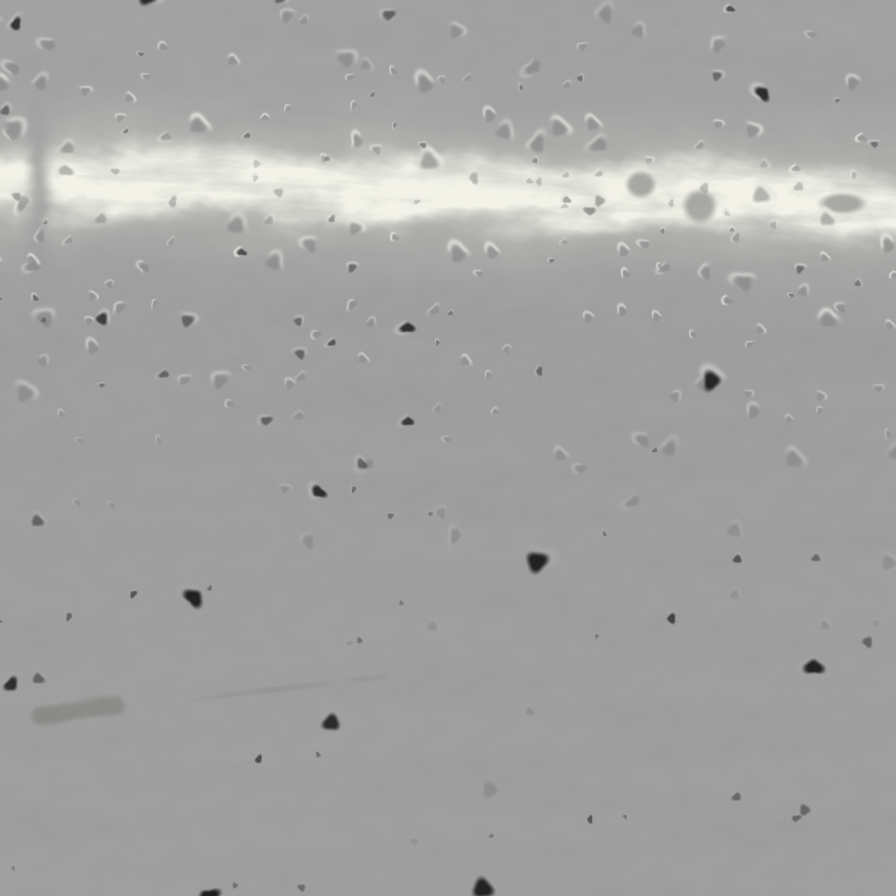
A Shadertoy shader for this texture:

```glsl
// Grey polished surface with a bright cloudy streak, rimmed pits and a faint smear.

vec2 hash2(vec2 p) {
    vec3 q = fract(p.xyx * vec3(0.1031, 0.1030, 0.0973));
    q += dot(q, q.yzx + 33.33);
    return fract((q.xx + q.yz) * q.zy);
}

// Layered sines, roughly -1 to 1
float waves(vec2 p) {
    float sum = 0.0, amp = 0.5;
    for (int i = 0; i < 5; i++) {
        sum += amp * sin(p.x + 1.7 * sin(p.y + float(i)));
        p = mat2(0.94, 0.34, -0.34, 0.94) * p * 1.8 + 2.3;
        amp *= 0.62;
    }
    return sum;
}

// Distance to the nearest scattered point, in cell units
float cellular(vec2 p) {
    float nearest = 2.0;
    for (int j = -1; j <= 1; j++)
    for (int i = -1; i <= 1; i++) {
        vec2 id = floor(p) + vec2(i, j);
        nearest = min(nearest, length(id + hash2(id) - p));
    }
    return nearest;
}

float streakHeight(float x) {
    return 0.796 - 0.029 * x * x + 0.004 * sin(9.0 * x);
}

// Scattered pits: x is the dark core, y the bright crescent on its rim
vec2 pits(vec2 p, float cells, float sparse, float dense, float size, float seed) {
    vec2 result = vec2(0.0);
    for (int j = -1; j <= 1; j++)
    for (int i = -1; i <= 1; i++) {
        vec2 id = floor(p * cells) + vec2(i, j);
        vec2 place = hash2(id + seed), kind = hash2(id + seed + 71.3);
        vec2 centre = (id + place) / cells;
        float away = (centre.y - streakHeight(centre.x)) / (centre.y > 0.79 ? 0.24 : 0.3);
        float crowd = exp(-away * away);
        if (kind.x > mix(sparse, dense, crowd)) continue;

        vec2 d = p - centre;
        float turn = 6.28 * place.x, angle = atan(d.y, d.x);
        vec2 axis = vec2(cos(turn), sin(turn));
        vec2 local = vec2(dot(d, axis), dot(d, vec2(-axis.y, axis.x)) * (1.0 + 0.7 * place.y));
        float r = length(local) / (size * (0.5 + 0.8 * kind.y * kind.y));
        r *= 1.0 + 0.14 * sin(3.0 * angle + turn);

        float core = 1.0 - smoothstep(0.55, 1.3, r);
        float rim = exp(-pow((r - 1.45) / 0.38, 2.0));
        rim *= smoothstep(-0.2, 0.8, cos(angle - 1.9 - 2.6 * (place.y - 0.5)));
        result = max(result, vec2(core * (0.55 + 0.45 * kind.y), rim * crowd * (0.4 + 0.6 * place.x)));
    }
    return result;
}

// Soft disc for the larger grey marks
float blot(vec2 p, vec2 centre, vec2 radius) {
    return 1.0 - smoothstep(0.6, 1.25, length((p - centre) / radius));
}

// Tapered stroke with soft edges
float stroke(vec2 p, vec2 a, vec2 b, float width) {
    float t = clamp(dot(p - a, b - a) / dot(b - a, b - a), 0.0, 1.0);
    return 1.0 - smoothstep(0.4 * width, 1.2 * width, length(p - mix(a, b, t)));
}

void mainImage(out vec4 fragColor, in vec2 fragCoord) {
    vec2 uv = fragCoord / iResolution.xy;

    // Flat ground with fine horizontal grain
    vec3 colour = vec3(0.617, 0.622, 0.618) + 0.012 * smoothstep(0.6, 1.0, uv.y);
    colour += 0.005 * waves(uv * vec2(7.0, 60.0)) + 0.004 * waves(uv * 90.0);

    // Faint smear and its thin trail
    float smear = stroke(uv, vec2(0.045, 0.201), vec2(0.128, 0.213), 0.012 + 0.002 * waves(uv * 60.0));
    float trail = stroke(uv, vec2(0.13, 0.211), vec2(0.5, 0.252), 0.004);
    trail *= smoothstep(-0.2, 0.7, waves(uv * vec2(24.0, 40.0)));
    colour = mix(colour, vec3(0.53, 0.53, 0.515), 0.85 * smear + 0.3 * trail);

    // Cloudy streak: wide haze, torn bright body, gap near the left side
    float warp = 0.011 * waves(uv * vec2(22.0, 38.0));
    float offset = uv.y - streakHeight(uv.x) + warp;
    float gap = 1.0 - 0.8 * exp(-pow((uv.x - 0.043 + 0.4 * warp) / 0.013, 2.0));
    float haze = exp(-pow(offset / 0.064, 2.0)) * gap;
    float body = (1.0 - smoothstep(0.012, 0.052, abs(offset))) * gap;
    float wisps = waves(uv * vec2(18.0, 95.0) + 5.0 * warp);
    float clots = cellular(uv * vec2(26.0, 40.0) + 40.0 * warp);
    float glow = clamp(0.36 * haze + body * (0.56 + 0.2 * wisps + 0.22 * (0.6 - clots)), 0.0, 1.0);
    glow = max(glow, 0.82 * blot(uv, vec2(0.098, 0.795), vec2(0.043, 0.034)));
    colour = mix(colour, vec3(0.95, 0.95, 0.91), glow);

    // Larger grey marks inside the streak
    float marks = blot(uv, vec2(0.781, 0.77), vec2(0.018, 0.018));
    marks = max(marks, blot(uv, vec2(0.715, 0.794), vec2(0.016, 0.014)));
    marks = max(marks, blot(uv, vec2(0.94, 0.773), vec2(0.025, 0.011)));
    colour = mix(colour, vec3(0.61, 0.61, 0.6), 0.85 * marks);

    // Deep pits, small shallow pits, and chips crowded around the streak
    vec2 deep = pits(uv, 11.0, 0.26, 0.3, 0.0095, 3.0);
    vec2 small = pits(uv, 22.0, 0.1, 0.26, 0.0055, 19.0);
    vec2 chips = pits(uv, 27.0, 0.015, 0.5, 0.0075, 47.0);
    float rims = max(deep.y, max(0.7 * small.y, chips.y));
    colour = mix(colour, vec3(0.9, 0.9, 0.88), 0.85 * rims);
    colour = mix(colour, vec3(0.5), 0.55 * chips.x);
    colour = mix(colour, vec3(mix(0.3, 0.55, glow)), 0.75 * small.x);
    colour = mix(colour, vec3(mix(0.12, 0.5, glow)), deep.x);

    fragColor = vec4(colour, 1.0);
}
```
